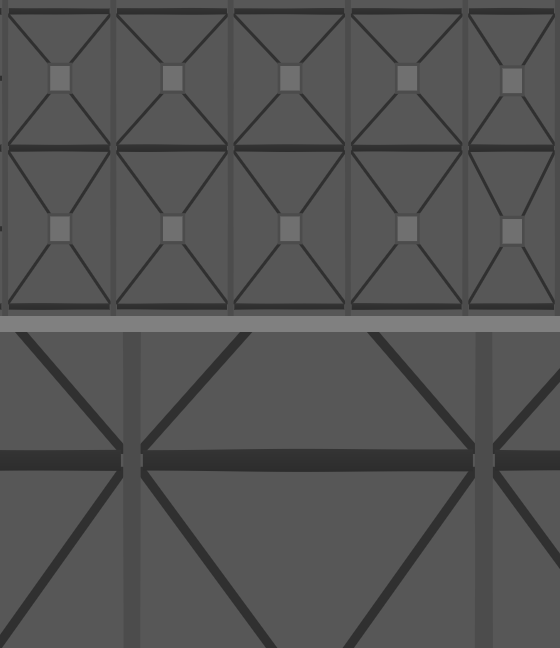
Top: the whole. Bottom: its middle third, enlarged.
A WebGL 2 fragment shader for this pattern:

```glsl
#version 300 es
precision highp float;
// Grey wall panels, five across and two down, split by bars and posts.
// Each panel has a framed plate joined to its four corners by thin braces.
// Panel edges come from an even pitch clamped to an outer frame.

uniform vec2 u_resolution;
out vec4 outColor;

// Lengths are in units of 1/432 of the canvas height
const float UNITS = 432.0;
const vec2 COUNT = vec2(5.0, 2.0);
const vec2 FIRST = vec2(-5.5, 13.0);
const vec2 PITCH = vec2(160.4, 216.5);
const vec2 FRAME_LO = vec2(7.0, 13.0);
const vec2 FRAME_HI = vec2(762.5, 416.5);

const vec3 PANEL = vec3(0.34);
const vec3 DARK = vec3(0.19);
const vec3 POST = vec3(0.30);
const vec3 PLATE = vec3(0.44);

// Smooth coverage of a signed distance
float cover(float d, float aa) {
    return clamp(0.5 - d / aa, 0.0, 1.0);
}

float boxDistance(vec2 p, vec2 halfSize) {
    vec2 d = abs(p) - halfSize;
    return length(max(d, 0.0)) + min(max(d.x, d.y), 0.0);
}

float segmentDistance(vec2 p, vec2 a, vec2 b) {
    vec2 ab = b - a;
    return length(p - a - ab * clamp(dot(p - a, ab) / dot(ab, ab), 0.0, 1.0));
}

// Grid line position, clamped to the outer frame
vec2 gridLine(vec2 index) {
    return clamp(FIRST + PITCH * index, FRAME_LO, FRAME_HI);
}

// Slight unevenness along an edge
float wear(float t, float seed) {
    return 0.25 * sin(t * 0.021 + seed) + 0.15 * sin(t * 0.057 + seed * 2.3);
}

void main() {
    vec2 p = gl_FragCoord.xy * UNITS / u_resolution.y;
    float aa = UNITS / u_resolution.y;

    // Panel bounds and plate centre
    vec2 cell = clamp(floor((p - FIRST) / PITCH), vec2(0.0), COUNT - 1.0);
    vec2 lo = gridLine(cell);
    vec2 hi = gridLine(cell + 1.0);
    float lastColumn = step(COUNT.x - 1.5, cell.x);
    vec2 centre = 0.5 * (lo + hi) + vec2(1.0, 4.0 * cell.y - 2.0 - 3.5 * lastColumn);

    vec3 color = PANEL;

    // Brace from the nearest panel corner to the plate
    vec2 side = mix(vec2(-1.0), vec2(1.0), step(centre, p));
    vec2 corner = mix(lo, hi, step(centre, p)) - side * vec2(4.5, 5.0);
    float brace = segmentDistance(p, corner, centre + side * vec2(14.0, 20.0)) - 2.1;
    color = mix(color, DARK, cover(brace, aa));

    // Dark bars, thicker in the middle, with gaps at the posts
    vec2 nearLine = mix(lo, hi, step(0.5 * (lo + hi), p));
    vec2 offset = p - nearLine;
    float inner = step(FRAME_LO.y + 1.0, nearLine.y) * step(nearLine.y, FRAME_HI.y - 1.0);
    float barHalf = mix(4.25, 4.9, inner) + wear(p.x, cell.x + nearLine.y);
    float bar = max(abs(offset.y) - barHalf, 5.0 - abs(offset.x));
    vec3 barColor = DARK + 0.003 * offset.y;
    color = mix(color, barColor, cover(bar, aa));

    // Short stubs beyond the outer posts, level with the plates
    float outside = max(FRAME_LO.x - p.x, p.x - FRAME_HI.x);
    float stub = max(abs(p.y - centre.y + 3.5 * lastColumn * -1.0) - 3.5, 4.0 - outside);
    color = mix(color, DARK, cover(stub, aa));

    // Posts over the bars
    float post = abs(offset.x) - 4.0 - 0.5 * wear(p.y, nearLine.x);
    color = mix(color, POST, cover(post, aa));

    // Framed plate
    color = mix(color, POST, cover(boxDistance(p - centre, vec2(17.0, 21.3)), aa));
    color = mix(color, PLATE, cover(boxDistance(p - centre, vec2(13.3, 16.8)), aa));

    outColor = vec4(color, 1.0);
}
```
